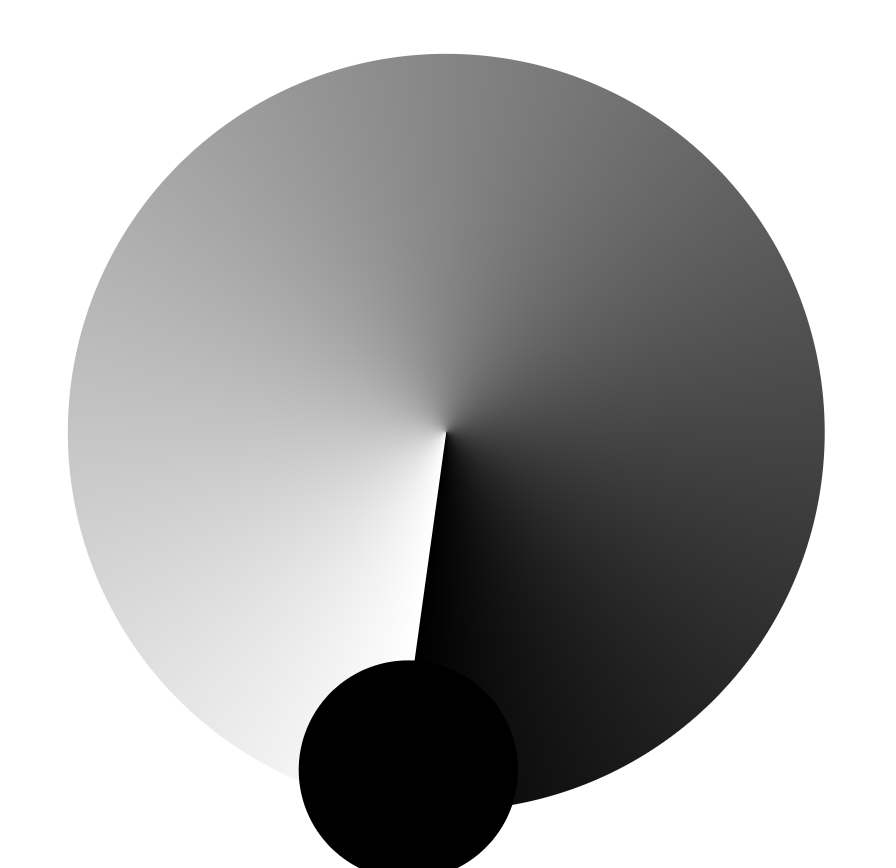
Reproduce this background procedurally as a WebGL 1 fragment shader.

```glsl
precision highp float;
// A grey conical sweep inside a large disc, with a small black disc at the foot of its seam.

uniform vec2 u_resolution;

const float TAU = 6.2831853;

const vec3 PAPER = vec3(1.0);
const vec3 INK = vec3(0.0);

const vec2 DIAL_CENTER = vec2(-0.002, 0.002);
const float DIAL_RADIUS = 0.436;
const float SEAM_TILT = 0.138; // radians clockwise from straight down

const vec2 KNOB_CENTER = vec2(-0.0457, -0.3871);
const float KNOB_RADIUS = 0.1263;

// Antialiased coverage of a disc.
float disc(vec2 p, vec2 center, float radius, float pixel) {
    float d = length(p - center) - radius;
    return clamp(0.5 - d / pixel, 0.0, 1.0);
}

// Counterclockwise ramp from 0 to 1 that starts and ends on the seam ray.
float conicRamp(vec2 p, float tilt, float pixel) {
    vec2 seam = -vec2(sin(tilt), cos(tilt));
    float along = dot(p, seam);
    float side = dot(p, vec2(-seam.y, seam.x));
    float ramp = fract(atan(side, along + 1e-6) / TAU);

    // Blend the jump from white to black over the width of a pixel.
    float halfWidth = 0.5 * pixel;
    float nearSeam = step(0.0, along) * step(abs(side), halfWidth);
    float blend = 0.5 - side / pixel;
    return mix(ramp, blend, nearSeam);
}

void main() {
    // Centered coordinates; the shorter canvas side has length 1.
    float pixel = 1.0 / min(u_resolution.x, u_resolution.y);
    vec2 p = (gl_FragCoord.xy - 0.5 * u_resolution) * pixel;

    // Layers from back to front.
    float ramp = conicRamp(p - DIAL_CENTER, SEAM_TILT, pixel);
    vec3 sweep = mix(INK, PAPER, ramp);
    vec3 color = mix(PAPER, sweep, disc(p, DIAL_CENTER, DIAL_RADIUS, pixel));
    color = mix(color, INK, disc(p, KNOB_CENTER, KNOB_RADIUS, pixel));

    gl_FragColor = vec4(color, 1.0);
}
```
